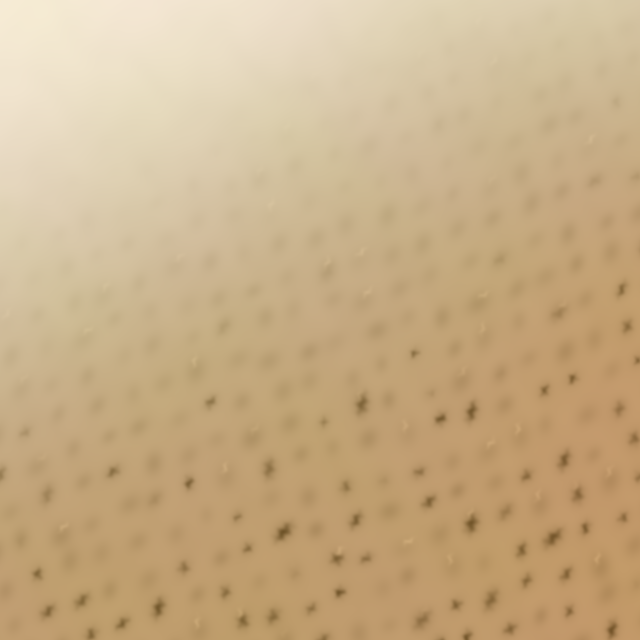
This texture is drawn by a WebGL 2 fragment shader. Its source:

```glsl
#version 300 es
precision highp float;
// Softly lit tan leather with rows of small pores on a tilted grid.
// A Gaussian falloff lights the upper left; each grid cell holds a jittered
// pore made of a blurred dimple, sometimes a dark slanted core and a pale lip.

uniform vec2 u_resolution;
out vec4 fragColor;

vec3 hash3(vec2 cell) {
    vec3 h = fract(cell.xyx * vec3(0.1031, 0.1030, 0.0973));
    h += dot(h, h.yxz + 33.33);
    return fract((h.xxy + h.yzz) * h.zyx);
}

// Slow layered sines, about -1 to 1
float mottle(vec2 p) {
    p += 0.5 * sin(p.yx * 1.3 + vec2(0.4, 2.1));
    return 0.5 * sin(p.x + 1.7 * p.y) + 0.3 * sin(2.3 * p.x - 1.4 * p.y + 1.0)
         + 0.2 * sin(3.1 * p.y + 1.9 * p.x + 4.0);
}

float blob(vec2 offset, vec2 radius) {
    vec2 r = offset / radius;
    return exp(-0.5 * dot(r, r));
}

mat2 rotation(float angle) {
    float c = cos(angle), s = sin(angle);
    return mat2(c, -s, s, c);
}

// x: dimple shade, y: dark core, z: pale lip
vec3 pores(vec2 grid, float depth) {
    vec3 sum = vec3(0.0);
    vec2 home = floor(grid);
    float coreChance = 0.06 + 0.5 * smoothstep(0.45, 1.25, depth);
    for (int j = -1; j <= 1; j++) {
        for (int i = -1; i <= 1; i++) {
            vec2 cell = home + vec2(i, j);
            vec3 place = hash3(cell + 71.0);
            vec3 kind = hash3(cell + 213.0);
            vec2 offset = grid - cell - 0.5 - 0.3 * (place.xy - 0.5);
            offset = rotation(0.75 + 0.9 * (place.z - 0.5)) * offset;

            // Blurred dimple, slightly longer along the slant
            float size = mix(0.15, 0.22, kind.y);
            sum.x += blob(offset, size * vec2(1.2, 0.9)) * mix(0.45, 1.1, kind.z);

            // Ragged dark core in some of the pores
            vec2 ragged = offset + 0.025 * sin(offset.yx * 23.0 + 6.3 * place.xy);
            float present = smoothstep(0.0, 0.12, coreChance - kind.x);
            float stretch = mix(1.1, 2.3, kind.z * kind.z);
            vec2 coreSize = mix(0.06, 0.1, kind.y) * vec2(stretch, 1.0);
            sum.y += present * blob(ragged, coreSize) * mix(0.45, 1.0, place.y);

            // Pale rim catching the light beside a few pores
            float lip = smoothstep(0.8, 0.95, kind.y);
            sum.z += lip * blob(ragged - vec2(0.22, 0.1), vec2(0.11, 0.05));
        }
    }
    return sum;
}

void main() {
    vec2 uv = gl_FragCoord.xy / u_resolution;

    // Distance from the light, measured across its slanted bands
    float depth = 1.0 - uv.y + 0.43 * uv.x;
    depth += 0.025 * mottle(uv * 4.0);
    float lit = max(depth, 0.0);
    vec3 color = vec3(0.752, 0.612, 0.425)
               + vec3(0.212, 0.305, 0.41) * exp(-lit * lit / vec3(0.21, 0.29, 0.30));

    // Warmer right side, faint drifting hue and fine creases
    float warm = smoothstep(0.55, 1.0, uv.x) * smoothstep(0.5, 1.0, depth);
    color += warm * vec3(0.012, -0.012, -0.012);
    color += vec3(0.003, -0.004, 0.008) * mottle(uv * 9.0 + 3.0);
    color += 0.005 * mottle(uv * vec2(34.0, 27.0));

    // Pore rows tilted against the canvas
    vec2 grid = rotation(0.28) * uv / 0.056;
    grid += 0.12 * sin(grid.yx * 0.45 + vec2(0.0, 1.7));
    vec3 pore = pores(grid, depth);
    float visible = smoothstep(0.2, 0.95, depth);
    float shade = 0.125 * visible * pore.x
                + 0.5 * smoothstep(0.35, 1.1, depth) * min(pore.y, 1.0);
    color *= 1.0 - shade * vec3(0.72, 0.8, 1.08);
    color += 0.07 * visible * pore.z * vec3(1.0, 0.95, 0.85);

    fragColor = vec4(clamp(color, 0.0, 1.0), 1.0);
}
```
